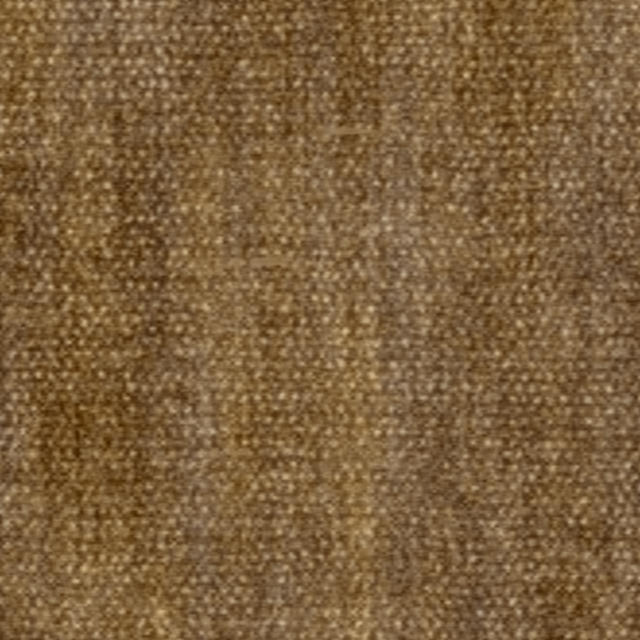
A WebGL 1 fragment shader for this texture:

```glsl
precision highp float;
// Coarse brown burlap: staggered rows of pale thread knots over a darker mesh.
// Knots are jittered soft spots; stretched noise adds fibres, warp streaks and
// stains, and two frayed horizontal slubs lie across the weave.
uniform vec2 u_resolution;

float hash(vec2 p) {
  return fract(sin(dot(p, vec2(127.1, 311.7))) * 43758.5453);
}

float noise(vec2 p) {
  vec2 cell = floor(p), f = fract(p);
  f = f * f * (3.0 - 2.0 * f);
  return mix(mix(hash(cell), hash(cell + vec2(1.0, 0.0)), f.x),
             mix(hash(cell + vec2(0.0, 1.0)), hash(cell + 1.0), f.x), f.y);
}

// Noise centred on zero
float signedNoise(vec2 p) {
  return noise(p) - 0.5;
}

// Light of the raised knots, every second row shifted by half a pitch
float knots(vec2 p) {
  vec2 grid = vec2(50.0, 57.0);
  vec2 q = p * grid;
  float row = floor(q.y), light = 0.0;
  for (int j = -1; j <= 1; j++) {
    float r = row + float(j);
    float shift = 0.5 * mod(r, 2.0);
    float column = floor(q.x - shift);
    for (int i = -1; i <= 1; i++) {
      vec2 id = vec2(column + float(i), r);
      vec2 jitter = vec2(hash(id + 3.7), hash(id + 9.2)) - 0.5;
      vec2 center = id + vec2(shift + 0.5, 0.5) + 0.24 * jitter;
      vec2 d = (q - center) / grid;
      d.x += d.y * (hash(id + 5.1) - 0.6) * 0.6;
      float size = mix(0.0040, 0.0052, hash(id + 1.3));
      float strength = mix(0.35, 1.0, hash(id));
      light += strength * exp(-0.5 * dot(d, d) / (size * size));
    }
  }
  return light;
}

// Coverage of the frayed slubs, broken along their length
float slubs(vec2 p) {
  float cover = 0.0;
  for (int i = 0; i < 2; i++) {
    float k = float(i);
    vec2 d = p - vec2(0.55 - 0.16 * k, 0.794 - 0.208 * k);
    d.y -= d.x * (0.16 * k - 0.03) + 0.007 * signedNoise(vec2(p.x * 28.0, k));
    float taper = 1.0 - smoothstep(0.03, 0.085, abs(d.x));
    float width = 0.004 + 0.005 * noise(vec2(p.x * 35.0, k + 4.0));
    float breaks = smoothstep(0.2, 0.5, noise(vec2(p.x * 24.0, k + 8.0)));
    cover += taper * breaks * (1.0 - smoothstep(0.4, 1.3, abs(d.y) / width));
  }
  return cover;
}

void main() {
  vec2 p = gl_FragCoord.xy / u_resolution.y;

  // Slack threads pull the grid slightly out of line
  vec2 woven = p + 0.008 * vec2(signedNoise(p * 9.0), signedNoise(p * 8.0 + 20.0));

  // Stains and warp streaks
  float stain = signedNoise(p * vec2(9.0, 3.0) + 7.0);
  float warp = signedNoise(vec2(woven.x * 105.0, p.y * 6.0));
  float weft = signedNoise(vec2(p.x * 7.0, woven.y * 57.0));
  float contrast = 0.66 + 0.3 * signedNoise(p * vec2(11.0, 4.0) + 31.0);

  // Weave with fine fibres
  float tone = 0.17 + contrast * knots(woven);
  tone += 0.24 * stain + 0.24 * warp + 0.14 * weft;
  tone += 0.42 * signedNoise(p * vec2(165.0, 185.0) + 50.0);
  tone += 0.14 * signedNoise(p * vec2(90.0, 310.0));

  // Slubs cover the weave with smooth pale fibre
  float fibre = 0.58 + 0.25 * signedNoise(p * vec2(40.0, 220.0));
  tone = mix(tone, fibre, 0.85 * clamp(slubs(p), 0.0, 1.0));

  // Umber to straw, drifting between golden and greyish threads
  vec3 color = mix(vec3(0.34, 0.22, 0.085), vec3(0.77, 0.67, 0.52),
                   clamp(tone, -0.15, 1.1));
  float hue = signedNoise(p * vec2(16.0, 3.0) + 70.0)
            + 0.6 * signedNoise(p * vec2(60.0, 45.0));
  color += hue * vec3(0.025, 0.0, -0.06);
  gl_FragColor = vec4(color, 1.0);
}
```
